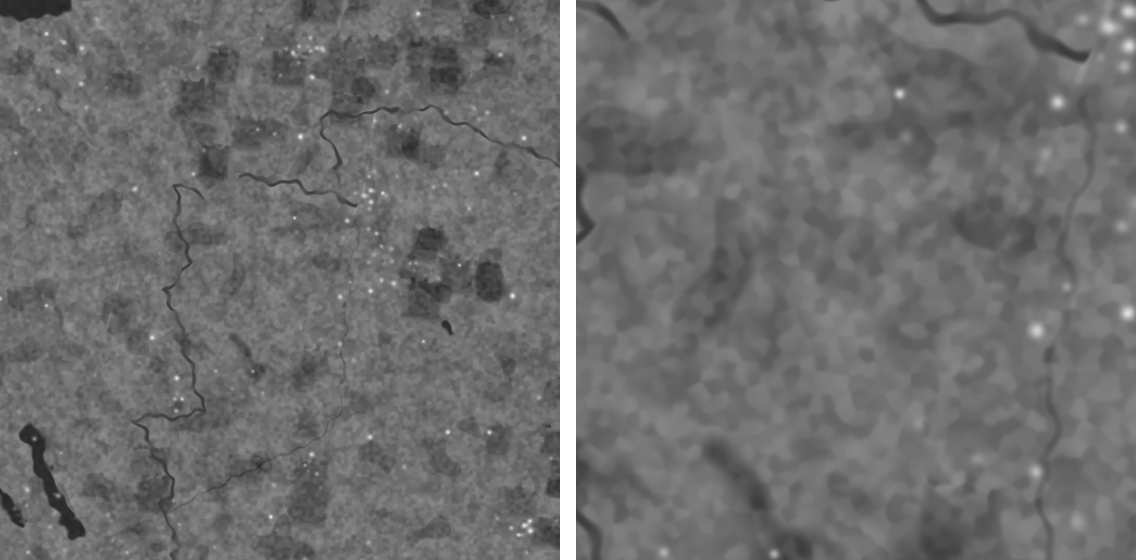
Left, the full canvas; right, a detail of the centre.
A WebGL 1 fragment shader for this texture:

```glsl
precision highp float;
// Grey radar-like view of farmland from above: soft grain, tilted dark fields,
// winding rivers, long lakes and bright speckle around settlements.
// Cellular noise gives grain, fields and speckle; sine-warped segments give the water.
uniform vec2 u_resolution;

const float LAND = 0.442;         // mean grey of open land
const float WATER = 0.17;
const float STREAM = 0.24;
const float FIELD_DEPTH = 0.125;  // darkening inside fields
const float FIELD_FREQ = 18.0;
const float SPECK_FREQ = 95.0;
const float SPECK_RADIUS = 0.27;  // in speck cells
const float RIVER_WIDTH = 0.0034;
const float ROAD_WIDTH = 0.0024;
const mat2 TILT = mat2(0.995, 0.1, -0.1, 0.995);
const vec2 GRAIN_DIR = vec2(0.5, -0.866);

vec3 hash3(vec2 p) {
  vec3 q = fract(p.xyx * vec3(0.1031, 0.1030, 0.0973));
  q += dot(q, q.yxz + 33.33);
  return fract((q.xxy + q.yzz) * q.zyx);
}

// Smooth cellular noise: random cell values blended by distance, about -0.5..0.5
float cellNoise(vec2 p) {
  vec2 i = floor(p), f = fract(p);
  float sum = 0.0, total = 0.0;
  for (int y = -1; y <= 1; y++)
    for (int x = -1; x <= 1; x++) {
      vec2 o = vec2(float(x), float(y));
      vec3 h = hash3(i + o + 40.0);
      vec2 d = o + h.xy - f;
      float w = exp(-5.0 * dot(d, d));
      sum += w * h.z;
      total += w;
    }
  return sum / total - 0.5;
}

float bump(vec2 p, vec2 centre, vec2 size) {
  vec2 d = (p - centre) / size;
  return exp(-dot(d, d));
}

float segment(vec2 p, vec2 a, vec2 b) {
  vec2 ab = b - a;
  return length(p - a - ab * clamp(dot(p - a, ab) / dot(ab, ab), 0.0, 1.0));
}

// Two joined segments through a, b and c
float bend(vec2 p, vec2 a, vec2 b, vec2 c) {
  return min(segment(p, a, b), segment(p, b, c));
}

float inside(float d, float radius, float soft) {
  return 1.0 - smoothstep(radius - soft, radius + soft, d);
}

float fieldDensity(vec2 p) {
  return 0.025 + 0.62 * bump(p, vec2(0.76, 0.94), vec2(0.24, 0.11))
    + 0.6 * bump(p, vec2(0.42, 0.81), vec2(0.10, 0.09))
    + 0.8 * bump(p, vec2(0.77, 0.53), vec2(0.08, 0.06))
    + 0.7 * bump(p, vec2(0.57, 0.09), vec2(0.08, 0.10))
    + 0.7 * bump(p, vec2(0.94, 0.11), vec2(0.10, 0.06))
    + 0.5 * bump(p, vec2(0.64, 0.42), vec2(0.05));
}

float speckDensity(vec2 p) {
  return 0.012 + 0.3 * bump(p, vec2(0.53, 0.90), vec2(0.04))
    + 0.28 * bump(p, vec2(0.65, 0.68), vec2(0.025, 0.09))
    + 0.25 * bump(p, vec2(0.66, 0.52), vec2(0.06, 0.05))
    + 0.55 * bump(p, vec2(0.55, 0.155), vec2(0.02))
    + 0.3 * bump(p, vec2(0.92, 0.05), vec2(0.035))
    + 0.35 * bump(p, vec2(0.08, 0.09), vec2(0.04))
    + 0.2 * bump(p, vec2(0.31, 0.28), vec2(0.03))
    + 0.2 * bump(p, vec2(0.84, 0.78), vec2(0.05, 0.02))
    + 0.15 * bump(p, vec2(0.31, 0.86), vec2(0.02, 0.05));
}

// Overlapping tilted boxes, kept where the density allows
float fields(vec2 p) {
  vec2 g = TILT * p * FIELD_FREQ, cell = floor(g);
  float cover = 0.0;
  for (int y = -1; y <= 1; y++)
    for (int x = -1; x <= 1; x++) {
      vec2 c = cell + vec2(float(x), float(y));
      vec3 h = hash3(c + 71.0);
      vec2 centre = c + 0.5 + (h.xy - 0.5) * 0.5;
      vec2 d = abs(g - centre) - (0.32 + 0.3 * h.yx);
      float on = step(h.z, fieldDensity(centre * TILT / FIELD_FREQ));
      cover = max(cover, on * (0.65 + 0.35 * h.x) * inside(max(d.x, d.y), 0.0, 0.11));
    }
  return cover;
}

float specks(vec2 p) {
  vec2 g = p * SPECK_FREQ, cell = floor(g);
  float light = 0.0;
  for (int y = -1; y <= 1; y++)
    for (int x = -1; x <= 1; x++) {
      vec2 c = cell + vec2(float(x), float(y));
      vec3 h = hash3(c + 13.0);
      float on = step(h.z, speckDensity(c / SPECK_FREQ));
      light += on * (0.1 + 0.38 * h.x * h.x) * bump(g, c + h.xy, vec2(SPECK_RADIUS + 0.2 * h.y));
    }
  return light;
}

float rivers(vec2 p) {
  float west = bend(p, vec2(0.36, 0.65), vec2(0.315, 0.674), vec2(0.319, 0.583));
  west = min(west, bend(p, vec2(0.319, 0.583), vec2(0.345, 0.53), vec2(0.30, 0.48)));
  west = min(west, bend(p, vec2(0.30, 0.48), vec2(0.332, 0.375), vec2(0.365, 0.264)));
  west = min(west, bend(p, vec2(0.365, 0.264), vec2(0.24, 0.25), vec2(0.312, 0.147)));
  west = min(west, bend(p, vec2(0.312, 0.147), vec2(0.293, 0.10), vec2(0.32, -0.01)));
  float north = bend(p, vec2(0.425, 0.685), vec2(0.51, 0.675), vec2(0.635, 0.637));
  north = min(north, bend(p, vec2(0.61, 0.66), vec2(0.60, 0.725), vec2(0.572, 0.76)));
  north = min(north, bend(p, vec2(0.572, 0.76), vec2(0.585, 0.795), vec2(0.77, 0.807)));
  north = min(north, bend(p, vec2(0.77, 0.807), vec2(0.85, 0.765), vec2(1.01, 0.70)));
  return min(west, north);
}

void main() {
  vec2 p = gl_FragCoord.xy / u_resolution;
  float fine = cellNoise(p * 135.0), medium = cellNoise(p * 52.0), broad = cellNoise(p * 13.0);
  vec2 warped = p + 0.005 * sin(p.yx * vec2(83.0, 71.0) + 2.0 * sin(p * 43.0))
    + 0.002 * sin(p.yx * 210.0) + 0.004 * medium;

  // Grain, and slanted relief stronger in the west
  vec2 along = vec2(dot(p, GRAIN_DIR) * 11.0, dot(p, GRAIN_DIR.yx * vec2(-1.0, 1.0)) * 42.0);
  float relief = cellNoise(along + medium) - cellNoise(along + medium + vec2(0.0, 0.3));
  float grey = LAND + 0.115 * fine + 0.085 * medium + 0.05 * broad;
  grey += 0.10 * relief * (1.0 - smoothstep(0.15, 0.6, p.x));

  // Fields and small dark thickets
  grey -= FIELD_DEPTH * fields(p + 0.012 * vec2(medium, fine)) * (1.0 + 0.7 * medium);
  grey -= 0.08 * smoothstep(0.2, 0.36, cellNoise(p * 27.0 + 5.0));

  // Roads: one dark, two pale
  float road = bend(warped, vec2(0.64, 0.61), vec2(0.615, 0.42), vec2(0.61, 0.27));
  road = min(road, bend(warped, vec2(0.61, 0.27), vec2(0.57, 0.22), vec2(0.18, 0.03)));
  float paleRoad = bend(p, vec2(0.285, 0.77), vec2(0.22, 0.53), vec2(0.17, 0.33));
  paleRoad = min(paleRoad, bend(p, vec2(0.67, 0.80), vec2(0.65, 0.66), vec2(0.59, 0.52)));
  grey -= 0.08 * inside(road, ROAD_WIDTH, 0.002) * (0.8 + broad);
  grey += 0.06 * inside(paleRoad, ROAD_WIDTH, 0.002) * (0.7 + 1.5 * medium);

  // Rivers and shaded valleys
  float flow = inside(rivers(warped), RIVER_WIDTH, 0.0025);
  grey = mix(grey, STREAM, flow * clamp(0.72 + 1.2 * medium, 0.0, 1.0));
  float valley = min(segment(warped, vec2(0.035, 0.90), vec2(0.17, 0.74)),
                     segment(warped, vec2(0.09, 0.895), vec2(0.17, 0.77)));
  grey -= 0.10 * inside(valley, 0.005, 0.004) * (0.8 + medium);
  grey -= 0.14 * inside(segment(warped, vec2(0.42, 0.40), vec2(0.46, 0.33)), 0.009, 0.008);

  // Lakes
  float lake = bend(warped, vec2(0.05, 0.235), vec2(0.085, 0.135), vec2(0.138, 0.045)) - 0.013;
  lake = min(lake, segment(warped, vec2(-0.01, 0.13), vec2(0.045, 0.06)) - 0.006);
  lake = min(lake, segment(warped, vec2(0.01, 1.01), vec2(0.09, 1.01)) - 0.042);
  lake = min(lake, segment(warped, vec2(0.79, 0.415), vec2(0.81, 0.40)) - 0.006);
  grey = mix(grey, WATER + 0.04 * fine, inside(lake + 0.01 * medium, 0.0, 0.004));

  gl_FragColor = vec4(vec3(clamp(grey + specks(p), 0.0, 0.9)), 1.0);
}
```
